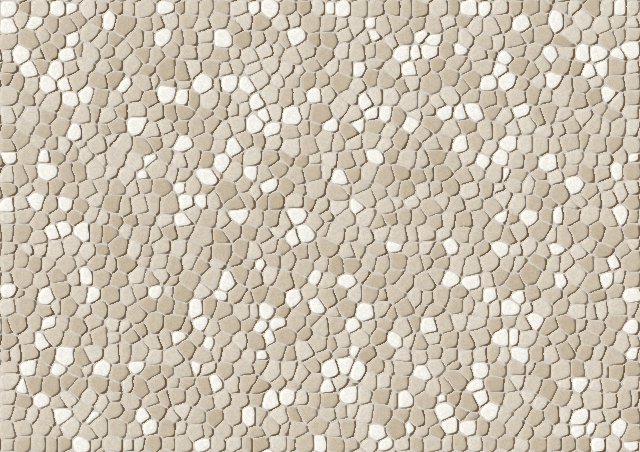
Write a Shadertoy shader that draws this texture.

```glsl
const float ROWS = 30.0;
const vec3 TAN = vec3(0.765, 0.705, 0.61);
const vec3 CREAM = vec3(0.875, 0.848, 0.795);
const vec3 WHITE = vec3(0.955, 0.945, 0.915);
const vec3 BACKING = vec3(0.835, 0.81, 0.77);
const vec3 SHADOW = vec3(0.41, 0.335, 0.24);

float hash(vec2 p, float seed) {
    vec3 q = fract(vec3(p.xyx) * vec3(0.1031, 0.1030, 0.0973) + seed * 0.137);
    q += dot(q, q.yzx + 33.33);
    return fract((q.x + q.y) * q.z);
}

float noise(vec2 p, float seed) {
    vec2 i = floor(p), f = fract(p);
    f = f * f * (3.0 - 2.0 * f);
    float low = mix(hash(i, seed), hash(i + vec2(1, 0), seed), f.x);
    float high = mix(hash(i + vec2(0, 1), seed), hash(i + 1.0, seed), f.x);
    return mix(low, high, f.y);
}

// Staggered, jittered centre; border rows and columns stay in line.
vec2 pebbleCentre(vec2 id, vec2 cells) {
    vec2 inside = step(0.5, min(id, cells - 1.0 - id));
    vec2 jitter = (vec2(hash(id, 1.0), hash(id, 2.0)) - 0.5) * 0.68;
    float stagger = mod(id.y, 2.0) * 0.5 - 0.25;
    return id + 0.5 + inside * (jitter + vec2(stagger, 0.0));
}

// Weight that lets large pebbles push back their neighbours.
float pebbleWeight(vec2 id) {
    return 0.32 * hash(id, 3.0);
}

vec2 nearestPebble(vec2 p, vec2 cells) {
    vec2 best = floor(p);
    float bestPower = 1e3;
    for (int y = -2; y <= 2; y++)
    for (int x = -2; x <= 2; x++) {
        vec2 id = floor(p) + vec2(x, y);
        vec2 r = pebbleCentre(id, cells) - p;
        float power = dot(r, r) - pebbleWeight(id);
        if (power < bestPower) {
            bestPower = power;
            best = id;
        }
    }
    return best;
}

// Rounded distance to the cell wall in x, outward wall normal in yz.
vec3 pebbleWall(vec2 p, vec2 id, vec2 cells, float sharpness) {
    vec2 centre = pebbleCentre(id, cells);
    vec2 normal = vec2(0.0);
    float total = 0.0;
    for (int y = -2; y <= 2; y++)
    for (int x = -2; x <= 2; x++) {
        if (x == 0 && y == 0) continue;
        vec2 other = id + vec2(x, y);
        vec2 across = pebbleCentre(other, cells) - centre;
        float span = max(length(across), 0.05);
        float shift = (pebbleWeight(id) - pebbleWeight(other)) / (2.0 * span);
        float wall = 0.5 * span + shift - dot(p - centre, across / span);
        float pull = exp(-sharpness * wall);
        total += pull;
        normal += pull * across / span;
    }
    return vec3(-log(total) / sharpness, normal / (length(normal) + 1e-5));
}

vec3 woolColour(vec2 id) {
    vec3 beige = mix(TAN, CREAM, hash(id, 4.0));
    return mix(beige, WHITE, step(0.84, hash(id, 5.0)));
}

void mainImage(out vec4 fragColor, in vec2 fragCoord) {
    float pixel = ROWS / iResolution.y;
    vec2 cells = vec2(round(ROWS * iResolution.x / iResolution.y), ROWS);
    vec2 p = fragCoord / iResolution.xy * cells;

    // Slightly uneven outlines
    vec2 warped = p + 0.1 * (vec2(noise(p * 2.3, 6.0), noise(p * 2.3, 7.0)) - 0.5);
    vec2 id = nearestPebble(warped, cells);
    vec3 wall = pebbleWall(warped, id, cells, 12.0);
    float facing = dot(wall.yz, normalize(vec2(1.0, -0.45)));

    // Felt pebble with fine pile and a soft bevel
    float pile = noise(p * 9.0, 8.0) + noise(p * 19.0, 9.0) - 1.0;
    vec3 wool = woolColour(id) * (1.0 + 0.055 * pile);
    wool *= 1.0 - 0.07 * facing * (1.0 - smoothstep(0.06, 0.3, wall.x));

    // Backing with a dark line on the shaded side
    float shade = smoothstep(0.1, 0.75, facing) * smoothstep(-0.13, 0.01, wall.x);
    shade *= 0.65 + 0.35 * hash(id, 10.0);
    vec3 gap = mix(BACKING * (1.0 + 0.06 * pile), SHADOW, shade);

    float edge = 0.055 + 0.03 * shade;
    float soft = 0.6 * pixel;
    float pebble = smoothstep(edge - soft, edge + soft, wall.x);
    fragColor = vec4(mix(gap, wool, pebble), 1.0);
}
```
